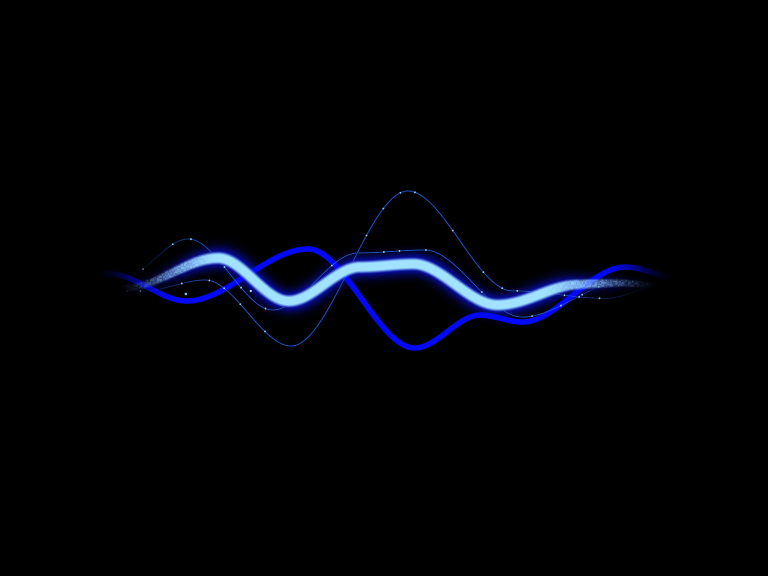
This background is drawn by a WebGL 1 fragment shader. Its source:

```glsl
precision highp float;
// A glowing electric wave on black, crossed by a blue ribbon and two beaded threads.

uniform vec2 u_resolution;

// Lengths are fractions of the canvas width.
const vec3 CORE_COLOR = vec3(0.63, 0.89, 1.0);
const vec3 HALO_COLOR = vec3(0.035, 0.065, 0.90);
const vec3 RIBBON_COLOR = vec3(0.01, 0.03, 0.98);
const vec3 THREAD_COLOR = vec3(0.12, 0.34, 0.85);
const vec3 BEAD_COLOR = vec3(0.55, 0.80, 1.0);
const float CORE_INNER = 0.0040;
const float CORE_OUTER = 0.0095;
const float HALO_RADIUS = 0.0130;
const float RIBBON_RADIUS = 0.0036;
const float THREAD_RADIUS = 0.0006;
const float BEAD_RADIUS = 0.0012;
const float BEAD_SPACING = 0.022;
const float BEAD_CHANCE = 0.6;
const float GRAIN_CELLS = 512.0;

const int CORE = 0;
const int RIBBON = 1;
const int TALL_THREAD = 2;
const int CLOSE_THREAD = 3;

float hash(vec2 cell) {
  return fract(sin(dot(cell, vec2(127.1, 311.7))) * 43758.55);
}

// Smooth climb by rise between two abscissas.
float ramp(float x, float from, float to, float rise) {
  return rise * smoothstep(from, to, x);
}

// Height of each strand above the horizontal midline.
float wave(int strand, float x) {
  if (strand == CORE) {
    return ramp(x, 0.163, 0.284, 0.039) + ramp(x, 0.284, 0.376, -0.056)
      + ramp(x, 0.376, 0.469, 0.0443) + ramp(x, 0.469, 0.538, 0.004)
      + ramp(x, 0.538, 0.648, -0.0534) + ramp(x, 0.648, 0.749, 0.0234)
      + ramp(x, 0.677, 0.807, 0.0052) + ramp(x, 0.807, 0.890, -0.0065);
  }
  if (strand == RIBBON) {
    return 0.0182 + ramp(x, 0.143, 0.243, -0.0351) + ramp(x, 0.243, 0.401, 0.0677)
      + ramp(x, 0.401, 0.540, -0.1289) + ramp(x, 0.540, 0.625, 0.0429)
      + ramp(x, 0.625, 0.680, -0.0091) + ramp(x, 0.680, 0.814, 0.0716)
      + ramp(x, 0.814, 0.885, -0.0143);
  }
  if (strand == TALL_THREAD) {
    return -0.004 + ramp(x, 0.186, 0.267, 0.0144) + ramp(x, 0.267, 0.379, -0.0859)
      + ramp(x, 0.379, 0.531, 0.2018) + ramp(x, 0.531, 0.667, -0.130)
      + ramp(x, 0.667, 0.788, -0.0098) + ramp(x, 0.788, 0.872, 0.0202);
  }
  return 0.0104 + ramp(x, 0.156, 0.245, 0.0534) + ramp(x, 0.245, 0.355, -0.0924)
    + ramp(x, 0.355, 0.466, 0.0742) + ramp(x, 0.466, 0.553, 0.0039)
    + ramp(x, 0.553, 0.680, -0.0873) + ramp(x, 0.680, 0.814, 0.0469)
    + ramp(x, 0.814, 0.885, -0.012);
}

// Approximate distance to a strand, corrected for its slope.
float strandDistance(int strand, vec2 p) {
  float step_x = 0.001;
  float y = wave(strand, p.x);
  float slope = (wave(strand, p.x + step_x) - y) / step_x;
  return abs(p.y - y) / sqrt(1.0 + slope * slope);
}

float coverage(float dist, float radius, float pixel) {
  return clamp((radius - dist) / pixel + 0.5, 0.0, 1.0);
}

// Opacity window with soft left and right ends.
float window(float x, vec2 left, vec2 right) {
  return smoothstep(left.x, left.y, x) * (1.0 - smoothstep(right.x, right.y, x));
}

// Small lights at jittered places along a thread.
float beads(int strand, vec2 p, float pixel) {
  float cell = floor(p.x / BEAD_SPACING);
  float seed = float(strand) * 7.0;
  float x = (cell + 0.2 + 0.6 * hash(vec2(cell, seed))) * BEAD_SPACING;
  float lit = step(hash(vec2(cell, seed + 3.0)), BEAD_CHANCE);
  return lit * coverage(distance(p, vec2(x, wave(strand, x))), BEAD_RADIUS, pixel);
}

void main() {
  float pixel = 1.0 / u_resolution.x;
  vec2 p = (gl_FragCoord.xy - vec2(0.0, 0.5 * u_resolution.y)) * pixel;

  // Halo and core fade into grain at both ends.
  float coreFade = window(p.x, vec2(0.15, 0.29), vec2(0.70, 0.86));
  float grain = hash(floor(p * GRAIN_CELLS)) - 0.5;
  float coreAlpha = clamp(coreFade * (1.0 + grain * (1.0 - coreFade)), 0.0, 1.0);
  float coreDist = strandDistance(CORE, p) / mix(0.55, 1.0, coreFade);
  float haloDist = coreDist / HALO_RADIUS;
  vec3 color = HALO_COLOR * exp(-haloDist * haloDist) * coreAlpha;

  // Solid ribbon.
  float ribbonFade = window(p.x, vec2(0.12, 0.23), vec2(0.78, 0.88));
  float ribbon = coverage(strandDistance(RIBBON, p), RIBBON_RADIUS, pixel);
  color = mix(color, RIBBON_COLOR, ribbon * ribbonFade);
  color = mix(color, CORE_COLOR, (1.0 - smoothstep(CORE_INNER, CORE_OUTER, coreDist)) * coreAlpha);

  // Fine threads, their beads and two loose motes.
  float threadFade = window(p.x, vec2(0.15, 0.30), vec2(0.68, 0.87));
  float beadFade = window(p.x, vec2(0.15, 0.22), vec2(0.76, 0.87));
  for (int i = TALL_THREAD; i <= CLOSE_THREAD; i++) {
    float thread = coverage(strandDistance(i, p), THREAD_RADIUS, pixel);
    color = max(color, THREAD_COLOR * thread * threadFade);
    color = max(color, BEAD_COLOR * beads(i, p, pixel) * beadFade);
    vec2 mote = vec2(0.242, -0.0078) + float(i - TALL_THREAD) * vec2(0.0846, 0.0039);
    color = max(color, BEAD_COLOR * coverage(distance(p, mote), 1.3 * BEAD_RADIUS, pixel));
  }
  gl_FragColor = vec4(color, 1.0);
}
```
